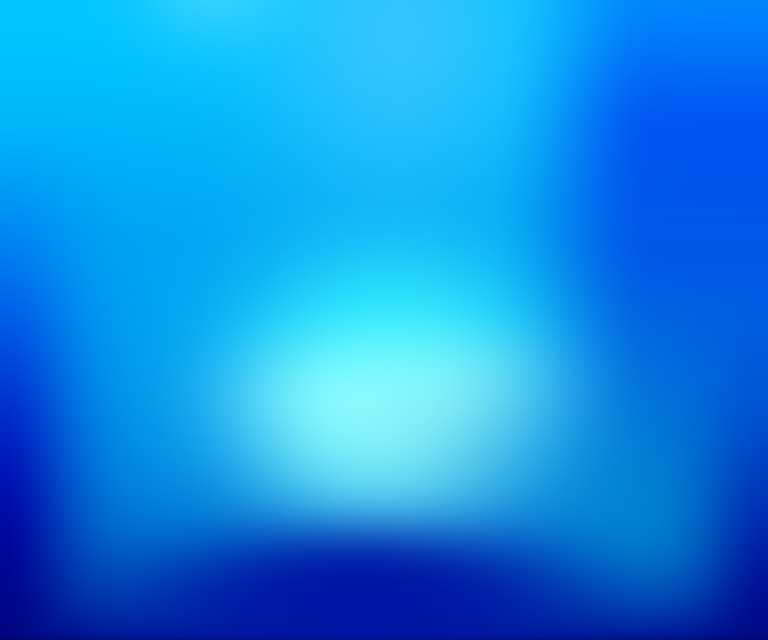
Reproduce this background procedurally as a WebGL 1 fragment shader.

```glsl
precision highp float;
// A soft blue backdrop: a vertical ramp from navy to sky blue, shaded at
// both sides, with pale light at the top and a large cyan glow in the middle.
// Each part is a smooth falloff mixed over the ones before it.

uniform vec2 u_resolution;

// Soft ellipse: 1 at the centre; a higher power gives a flatter core.
float blob(vec2 p, vec2 centre, vec2 radius, float power) {
    return exp(-pow(length((p - centre) / radius) + 1e-4, power));
}

void main() {
    vec2 p = gl_FragCoord.xy / u_resolution;

    // Vertical ramp
    vec3 color = mix(vec3(0.0, 0.08, 0.58), vec3(0.0, 0.66, 0.96), 1.0 - exp(-6.0 * p.y));
    color = mix(color, vec3(0.0, 0.77, 1.0), smoothstep(0.6, 1.0, p.y));

    // Royal blue field on the right, deepest in its upper half
    float green = mix(0.52, 0.33, smoothstep(0.15, 0.7, p.y));
    green = mix(green, 0.52, smoothstep(0.78, 1.02, p.y));
    vec3 royal = vec3(0.0, green, 0.77 + 0.22 * p.y);
    float field = smoothstep(0.63, 0.85, p.x) * smoothstep(0.0, 0.25, p.y);
    color = mix(color, royal, field);

    // Dark left and right edges, fading upward
    vec3 shade = vec3(0.0, 0.02, 0.5 + 0.7 * p.y);
    float left = exp(-pow(p.x / 0.1, 2.0)) * (1.0 - smoothstep(0.1, 0.85, p.y));
    float right = exp(-pow((1.0 - p.x) / 0.09, 2.0)) * (1.0 - smoothstep(0.0, 0.6, p.y));
    color = mix(color, shade, left);
    color = mix(color, shade, 0.9 * right);

    // Pale light falling from the top
    color = mix(color, vec3(0.22, 0.77, 1.0), 0.9 * blob(p, vec2(0.52, 0.95), vec2(0.17, 0.25), 2.0));
    color = mix(color, vec3(0.25, 0.83, 1.0), 0.8 * blob(p, vec2(0.28, 1.02), vec2(0.1, 0.09), 2.0));

    // Central glow: cyan above, whiter in the core, greyer at lower right
    vec3 glow = mix(vec3(0.56, 1.0, 1.0), vec3(0.22, 0.95, 1.0), smoothstep(0.36, 0.55, p.y));
    glow = mix(glow, vec3(0.46, 0.87, 0.94), blob(p, vec2(0.68, 0.28), vec2(0.17, 0.15), 2.0));
    color = mix(color, glow, blob(p, vec2(0.51, 0.395), vec2(0.215, 0.22), 3.0));

    // Navy pool below the glow, and a thin dark rim at the bottom
    color = mix(color, vec3(0.0, 0.08, 0.64), blob(p, vec2(0.47, 0.06), vec2(0.27, 0.11), 3.0));
    color *= mix(0.85, 1.0, smoothstep(0.0, 0.008, p.y));

    gl_FragColor = vec4(color, 1.0);
}
```
